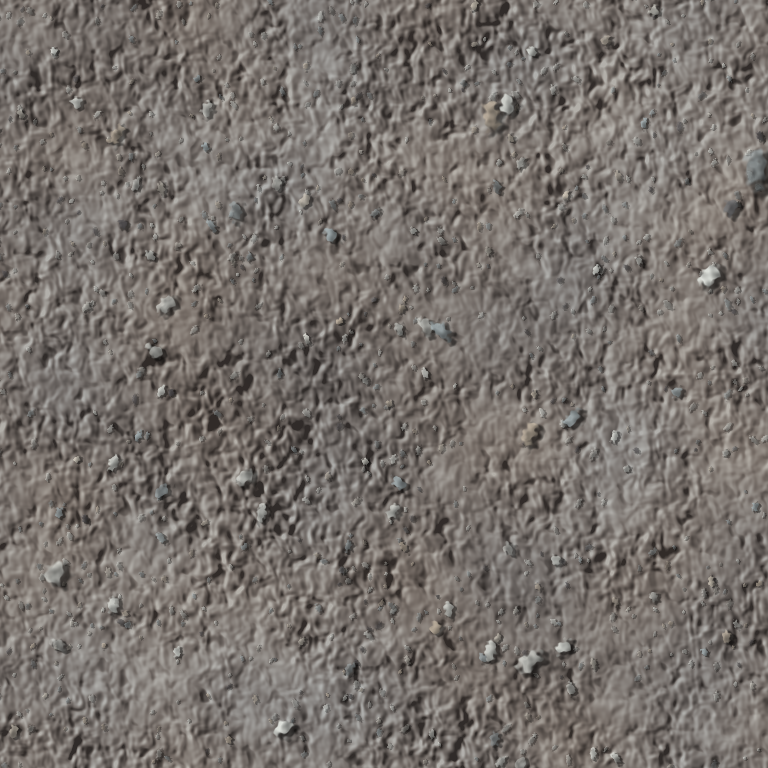
Write a WebGL 1 fragment shader that draws this texture.

```glsl
precision highp float;
uniform vec2 u_resolution;

const vec3 SOIL_DARK = vec3(0.19, 0.17, 0.16);
const vec3 SOIL_MID = vec3(0.47, 0.44, 0.42);
const vec3 SOIL_PALE = vec3(0.70, 0.69, 0.67);
const vec3 STONE_WHITE = vec3(0.79, 0.80, 0.78);
const vec3 STONE_BLUE = vec3(0.58, 0.62, 0.63);
const vec3 STONE_CREAM = vec3(0.72, 0.67, 0.60);
const vec3 STONE_SLATE = vec3(0.33, 0.32, 0.33);
const vec2 LIGHT = vec2(-0.86, 0.51);

vec2 hash2(vec2 p) {
  vec3 q = fract(p.xyx * vec3(0.1031, 0.1030, 0.0973));
  q += dot(q, q.yzx + 33.33);
  return fract((q.xx + q.yz) * q.zy);
}

float cornerSlope(vec2 cell, vec2 offset) {
  float angle = 6.2832 * hash2(cell).x;
  return dot(vec2(cos(angle), sin(angle)), offset);
}

float gradientNoise(vec2 p) {
  vec2 i = floor(p);
  vec2 f = p - i;
  vec2 u = f * f * f * (f * (f * 6.0 - 15.0) + 10.0);
  vec2 e = vec2(1.0, 0.0);
  float low = mix(cornerSlope(i, f), cornerSlope(i + e, f - e), u.x);
  float high = mix(cornerSlope(i + e.yx, f - e.yx),
                   cornerSlope(i + 1.0, f - 1.0), u.x);
  return mix(low, high, u.y);
}

// Crumbly soil height, grains slightly taller than wide
float soilHeight(vec2 p) {
  vec2 q = p * vec2(1.0, 0.8);
  q += 0.006 * vec2(gradientNoise(p * 41.0), gradientNoise(p * 41.0 + 51.0));
  return 0.8 * gradientNoise(q * 34.0 + 7.0)
       + 0.8 * gradientNoise(q * 72.0 + 19.0)
       + 0.42 * gradientNoise(q * 135.0 + 43.0);
}

vec3 soilRamp(float tone) {
  vec3 lower = mix(SOIL_DARK, SOIL_MID, clamp((tone - 0.16) / 0.31, 0.0, 1.0));
  return mix(lower, SOIL_PALE, clamp((tone - 0.47) / 0.25, 0.0, 1.0));
}

// Lit crumbs, dark pits, mineral flecks and broad worn patches
vec3 soilColor(vec2 p) {
  float patches = gradientNoise(p * 4.0 + 3.0);
  float clumps = gradientNoise(p * 13.0 + 29.0);
  float lumps = gradientNoise(p * 27.0 + 91.0);
  float rough = clamp(1.0 + 0.8 * patches + 0.9 * clumps, 0.6, 1.6);
  float height = soilHeight(p);
  float relief = height - soilHeight(p + LIGHT * 0.0042);
  float pits = smoothstep(0.18, 0.62, -height);
  float flecks = gradientNoise(p * vec2(105.0, 88.0) + 17.0);
  float tone = 0.475 + rough * (0.40 * relief - 0.18 * pits + 0.16 * flecks);
  tone += 0.10 * gradientNoise(p * 3.0 + 61.0) - 0.06 * patches;
  tone -= 0.11 * clumps + 0.09 * lumps;
  float hue = gradientNoise(p * 6.0 + 83.0);
  return soilRamp(tone) * (1.0 + hue * vec3(0.035, 0.0, -0.035));
}

vec3 stoneColor(float pick) {
  vec3 color = mix(STONE_WHITE, STONE_CREAM, smoothstep(0.40, 0.60, pick));
  color = mix(color, STONE_BLUE, smoothstep(0.62, 0.72, pick));
  return mix(color, STONE_SLATE, smoothstep(0.90, 0.94, pick));
}

// Signed shape of an angular oval: negative inside, 1 is one radius out
float stoneShape(vec2 p, vec2 radii, float seed) {
  float chips = gradientNoise(p / radii.x * 1.1 + seed * 97.0);
  return length(p / radii) - 1.0 + 0.75 * chips;
}

// One layer of stones with soft shadows over the ground
vec3 scatterStones(vec3 ground, vec2 p, float cells, float share,
                   float strength, float layer) {
  vec2 grid = p * cells;
  vec2 home = floor(grid);
  vec3 color = ground;
  for (int y = -1; y <= 1; y++) {
    for (int x = -1; x <= 1; x++) {
      vec2 cell = home + vec2(float(x), float(y));
      vec2 traits = hash2(cell + layer);
      float crowding = 1.0 + 2.2 * gradientNoise(cell / cells * 7.0 + layer);
      if (traits.x > share * crowding) continue;
      vec2 form = hash2(cell + layer + 37.0);
      vec2 jitter = hash2(cell + layer + 71.0);
      vec2 local = grid - cell - 0.1 - 0.8 * jitter;
      float angle = (form.x - 0.5) * 1.8;
      mat2 turn = mat2(cos(angle), -sin(angle), sin(angle), cos(angle));
      float width = mix(0.12, 0.23, form.y * form.y);
      vec2 radii = width * vec2(1.0, mix(1.1, 2.0, jitter.x));
      vec2 shadowLocal = local + LIGHT * width * 0.8;
      float shape = stoneShape(turn * local, radii, traits.y);
      float shadowShape = stoneShape(turn * shadowLocal, radii, traits.y);
      float shadow = 1.0 - smoothstep(-0.2, 0.5, shadowShape);
      float cover = 1.0 - smoothstep(-0.25, 0.2, shape);
      float shade = 0.93 + 0.20 * dot(local / width, LIGHT);
      shade += 0.45 * gradientNoise(p * 100.0 + layer);
      float exposed = strength * mix(0.6, 1.0, jitter.y);
      color *= 1.0 - 0.55 * strength * shadow;
      color = mix(color, stoneColor(traits.y) * clamp(shade, 0.5, 1.12),
                  cover * exposed);
    }
  }
  return color;
}

void main() {
  vec2 p = gl_FragCoord.xy / min(u_resolution.x, u_resolution.y);
  vec3 color = soilColor(p);
  color = scatterStones(color, p, 62.0, 0.20, 0.55, 11.0);
  color = scatterStones(color, p, 32.0, 0.10, 0.85, 131.0);
  color = scatterStones(color, p, 17.0, 0.07, 0.95, 257.0);
  gl_FragColor = vec4(clamp(color, 0.0, 1.0), 1.0);
}
```
